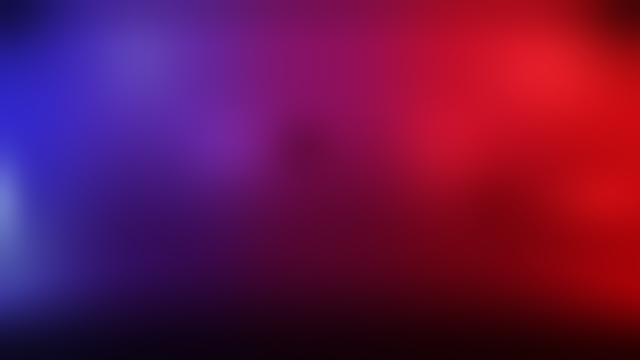
Reproduce this background procedurally as a Shadertoy shader.

```glsl
// Soft blurred stage light: blue on the left melting through violet to red.
// Two horizontal colour ramps are blended by height along a wavy border,
// then broad elliptical glows, a floor shadow and corner shadows are laid on.

const int STOPS = 5;
const float STOP_BLUR = 0.62;      // softness of each ramp stop, in stop spacings
const float BORDER_LOW = 0.28;     // height where the upper ramp begins
const float BORDER_HIGH = 0.73;    // height where it is complete
const float BORDER_WAVE = 0.025;
const float FLOOR_HEIGHT = 0.34;   // reach of the floor shadow at the centre
const float FLOOR_LIGHT = 0.22;    // light left at the lower edge
const float SIDE_LIFT = 0.12;      // how much the shadow shrinks at the sides
const float CORNER_SHADE = 0.60;
const vec2 CORNER_SIZE = vec2(0.10, 0.17);

const vec3 UPPER[STOPS] = vec3[STOPS](
    vec3(0.18, 0.15, 0.82), vec3(0.35, 0.17, 0.68), vec3(0.54, 0.06, 0.38),
    vec3(0.78, 0.05, 0.13), vec3(0.81, 0.04, 0.06));
const vec3 LOWER[STOPS] = vec3[STOPS](
    vec3(0.20, 0.17, 0.63), vec3(0.20, 0.04, 0.34), vec3(0.34, 0.02, 0.17),
    vec3(0.44, 0.01, 0.06), vec3(0.67, 0.01, 0.03));

// Light added by the glows
const vec3 PALE_BLUE = vec3(0.20, 0.27, 0.10);
const vec3 DIM_BLUE = vec3(0.08, 0.14, 0.06);
const vec3 LAVENDER = vec3(0.04, 0.09, 0.03);
const vec3 VIOLET = vec3(0.05, 0.03, 0.08);
const vec3 HOT_RED = vec3(0.12, 0.07, 0.06);
const vec3 DEEP_RED = vec3(0.11, 0.03, 0.03);
// Light taken away by the shadows
const vec3 PLUM_SHADE = vec3(0.07, 0.02, 0.08);
const vec3 RED_SHADE = vec3(0.06, 0.01, 0.02);

// Elliptical Gaussian falloff
float glow(vec2 uv, vec2 center, vec2 radius) {
    vec2 d = (uv - center) / radius;
    return exp(-dot(d, d));
}

// Smooth horizontal ramp through evenly spaced stops
vec3 ramp(vec3 stops[STOPS], float x) {
    vec3 sum = vec3(0.0);
    float total = 0.0;
    for (int i = 0; i < STOPS; i++) {
        float d = (x * float(STOPS - 1) - float(i)) / STOP_BLUR;
        float weight = exp(-d * d);
        sum += stops[i] * weight;
        total += weight;
    }
    return sum / total;
}

void mainImage(out vec4 fragColor, in vec2 fragCoord) {
    vec2 uv = fragCoord / iResolution.xy;

    // Broad field of colour
    float border = uv.y + BORDER_WAVE * sin(uv.x * 18.0 + 1.2);
    float upper = smoothstep(BORDER_LOW, BORDER_HIGH, border);
    vec3 color = mix(ramp(LOWER, uv.x), ramp(UPPER, uv.x), upper);

    // Blue and violet glows
    color += PALE_BLUE * glow(uv, vec2(0.0, 0.45), vec2(0.035, 0.12));
    color += DIM_BLUE * glow(uv, vec2(0.0, 0.30), vec2(0.08, 0.14));
    color += LAVENDER * glow(uv, vec2(0.215, 0.84), vec2(0.07, 0.13));
    color += VIOLET * glow(uv, vec2(0.36, 0.59), vec2(0.07, 0.11));

    // Red glows
    color += HOT_RED * glow(uv, vec2(0.86, 0.81), vec2(0.10, 0.13));
    color += DEEP_RED * glow(uv, vec2(0.94, 0.45), vec2(0.08, 0.08));
    color += 0.7 * DEEP_RED * glow(uv, vec2(0.69, 0.59), vec2(0.07, 0.13));

    // Dark gaps between the lights
    color -= PLUM_SHADE * glow(uv, vec2(0.47, 0.60), vec2(0.05, 0.09));
    color -= RED_SHADE * glow(uv, vec2(0.77, 0.45), vec2(0.06, 0.10));

    // Floor shadow, shallower towards the sides
    float side = abs(2.0 * uv.x - 1.0);
    float reach = FLOOR_HEIGHT - SIDE_LIFT * side * side;
    color *= mix(FLOOR_LIGHT, 1.0, smoothstep(0.0, reach, uv.y));

    // Upper edge and its corners
    color *= 1.0 - 0.14 * smoothstep(0.85, 1.0, uv.y);
    vec2 mirrored = vec2(min(uv.x, 1.0 - uv.x), uv.y);
    color *= 1.0 - CORNER_SHADE * glow(mirrored, vec2(0.0, 1.0), CORNER_SIZE);

    fragColor = vec4(clamp(color, 0.0, 1.0), 1.0);
}
```
